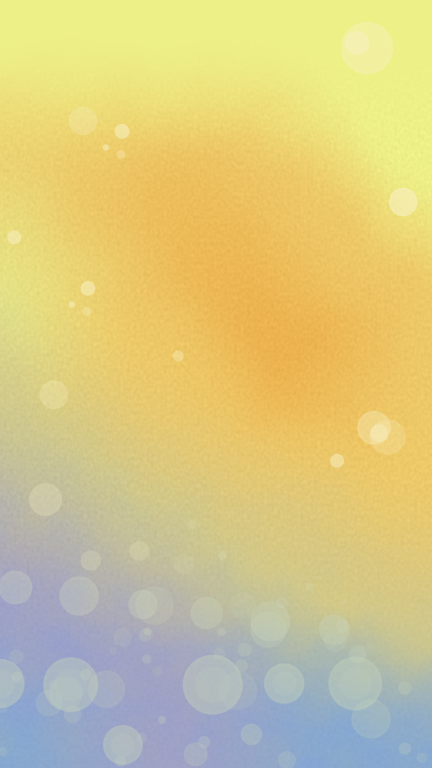
Give the GLSL for this background, as a Shadertoy shader.

```glsl
vec2 hash2(vec2 p) {
    p = vec2(dot(p, vec2(127.1, 311.7)), dot(p, vec2(269.5, 183.3)));
    return fract(sin(p) * 43758.5);
}

float gradientNoise(vec2 p) {
    vec2 cell = floor(p), f = fract(p);
    vec2 s = f * f * f * (f * (f * 6.0 - 15.0) + 10.0);
    vec2 e = vec2(0.0, 1.0);
    float a = dot(hash2(cell) * 2.0 - 1.0, f);
    float b = dot(hash2(cell + e.yx) * 2.0 - 1.0, f - e.yx);
    float c = dot(hash2(cell + e.xy) * 2.0 - 1.0, f - e.xy);
    float d = dot(hash2(cell + e.yy) * 2.0 - 1.0, f - e.yy);
    return mix(mix(a, b, s.x), mix(c, d, s.x), s.y);
}

float fbm(vec2 p) {
    float sum = 0.0, gain = 0.6;
    for (int i = 0; i < 5; i++) {
        sum += gain * gradientNoise(p);
        p = mat2(1.6, 1.2, -1.2, 1.6) * p + 7.3;
        gain *= 0.5;
    }
    return sum;
}

float segmentDistance(vec2 p, vec2 a, vec2 b) {
    vec2 ab = b - a;
    return length(p - a - ab * clamp(dot(p - a, ab) / dot(ab, ab), 0.0, 1.0));
}

// Translucent bokeh disc with a faintly brighter rim
void disc(inout vec3 col, vec2 p, vec2 center, float r, float alpha) {
    float d = length(p - center), aa = 0.75 / iResolution.y;
    float mask = 1.0 - smoothstep(r - aa, r + aa, d);
    vec3 light = mix(vec3(0.78, 0.83, 0.73), vec3(0.97, 0.94, 0.76), smoothstep(0.15, 0.42, center.y));
    col = mix(col, light, mask * alpha * (0.88 + 0.12 * smoothstep(0.8 * r, r, d)));
}

vec3 wash(vec2 p) {
    // Soft paint edges come from warped coordinates
    vec2 q = p + 0.05 * vec2(fbm(p * 7.0), fbm(p * 7.0 + 31.0));
    float u = q.x / 0.5625;

    // Gold field with an orange diagonal core, strongest at its lower end
    vec3 col = vec3(0.93, 0.79, 0.41);
    float core = segmentDistance(q, vec2(0.2, 0.72), vec2(0.385, 0.54)) / 0.1;
    col = mix(col, vec3(0.925, 0.70, 0.31), mix(0.45, 1.0, smoothstep(0.15, 0.38, q.x)) * exp(-core * core));

    // Lemon light along the top, right shoulder and left edge
    float edge = 0.93 - 0.18 * smoothstep(0.6, 1.05, u);
    col = mix(col, vec3(0.93, 0.94, 0.53), smoothstep(-0.17, 0.03, q.y - edge));
    vec2 leftGlow = (q - vec2(-0.01, 0.6)) / vec2(0.115, 0.17);
    col = mix(col, vec3(0.90, 0.90, 0.53), 0.95 * exp(-dot(leftGlow, leftGlow)));

    // Khaki haze sinking into violet and blue
    float depth = 0.43 - 0.42 * u + 0.14 * u * u - q.y;
    col = mix(col, vec3(0.80, 0.78, 0.56), smoothstep(-0.25, 0.02, depth));
    float blue = smoothstep(0.35, 0.8, u) + exp(-dot(q, q) * 50.0);
    vec3 cool = mix(vec3(0.63, 0.63, 0.77), vec3(0.53, 0.66, 0.81), min(blue, 1.0));
    return mix(col, cool, smoothstep(-0.06, mix(0.24, 0.14, u), depth));
}

void mainImage(out vec4 fragColor, in vec2 fragCoord) {
    vec2 p = fragCoord / iResolution.xy * vec2(0.5625, 1.0);
    vec3 col = wash(p);

    // Woven paper grain and blotchy pigment in the haze
    float grain = gradientNoise(p * vec2(230.0, 200.0));
    col += 0.042 * grain * smoothstep(0.97, 0.8, p.y) * mix(0.5, 1.0, smoothstep(0.1, 0.4, p.y));
    float haze = smoothstep(0.6, 0.3, p.y + 0.4 * p.x);
    col += vec3(0.05, 0.02, -0.06) * haze * fbm(p * 16.0 + 3.0);

    // Faint scatter along the sloping cool area
    for (int i = 0; i < 48; i++) {
        vec2 h = hash2(vec2(float(i), 4.0)), k = hash2(vec2(float(i), 9.0));
        vec2 center = vec2(h.x * 0.5625, h.y * (0.38 - 0.14 * h.x));
        disc(col, p, center, mix(0.005, 0.026, k.x * k.x), mix(0.12, 0.36, k.y));
    }

    // Two rows of large discs
    for (int i = 0; i < 6; i++) {
        float n = float(i), dip = exp(-4.0 * (n - 2.0) * (n - 2.0));
        disc(col, p, vec2(0.02 + 0.083 * n, 0.235 - 0.011 * n), 0.022 + 0.004 * sin(n * 2.0), 0.34);
        vec2 center = vec2(0.0925 * n, 0.11) - vec2(0.025, 0.08) * dip;
        float r = 0.032 + 0.007 * sin(2.6 * n);
        disc(col, p, center, r, 0.45);
        disc(col, p, center, r * 0.6, 0.15);
    }

    // Repeated sparkle groups on the left
    for (int i = 0; i < 2; i++) {
        float n = float(i);
        vec2 c = vec2(0.159, 0.829) - n * vec2(0.0445, 0.2045);
        disc(col, p, c, 0.0095, 0.65);
        disc(col, p, c - vec2(0.021, 0.021), 0.004, 0.65);
        disc(col, p, c - vec2(0.0015, 0.03), 0.0055, 0.4);
        disc(col, p, vec2(0.108, 0.8425) - n * vec2(0.038, 0.3565), 0.0185, 0.32);
    }

    // Bright accents, two of them nested
    disc(col, p, vec2(0.478, 0.9375), 0.034, 0.45);
    disc(col, p, vec2(0.465, 0.944), 0.0155, 0.6);
    disc(col, p, vec2(0.525, 0.737), 0.0185, 0.7);
    disc(col, p, vec2(0.487, 0.443), 0.022, 0.42);
    disc(col, p, vec2(0.505, 0.431), 0.023, 0.27);
    disc(col, p, vec2(0.4935, 0.436), 0.0115, 0.5);
    disc(col, p, vec2(0.439, 0.4), 0.009, 0.6);
    disc(col, p, vec2(0.0185, 0.691), 0.009, 0.6);
    disc(col, p, vec2(0.232, 0.5365), 0.007, 0.45);

    fragColor = vec4(clamp(col, 0.0, 1.0), 1.0);
}
```
